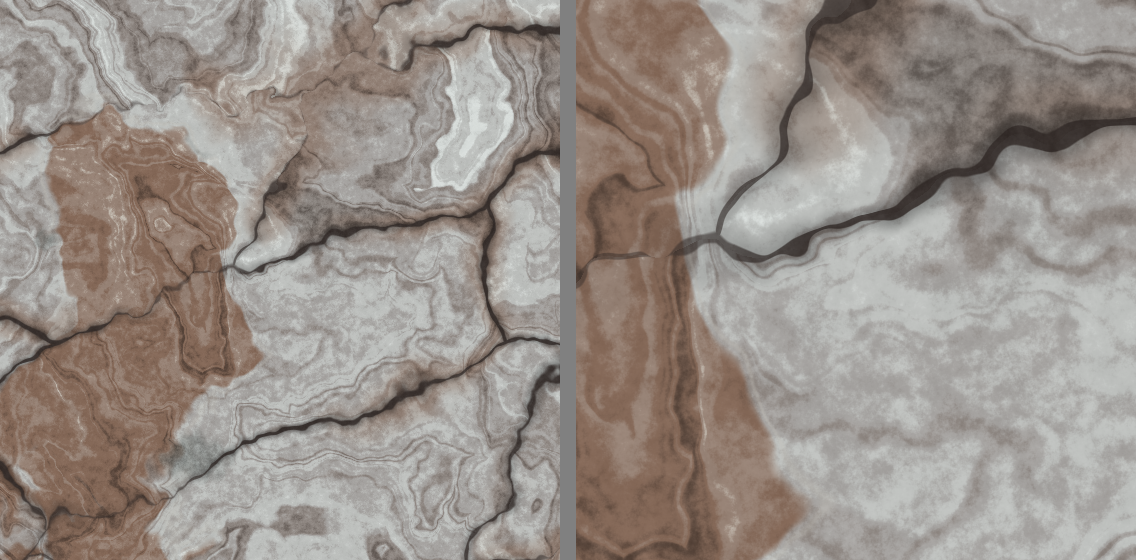
Left, the full canvas; right, a detail of the centre.
Give the GLSL for this texture, as a WebGL 1 fragment shader.

```glsl
precision highp float;
// Polished banded stone: pale grey and rust layers folded around growth centres.
// Warped, slanted Voronoi cells give the dark seams; contours of a distance field
// bent by noise give the layers, which are tinted through two colour ramps.

uniform vec2 u_resolution;

const vec2 CELL_SCALE = vec2(1.3, 3.6);   // cells per canvas side, along and across
const float SEAM_SLANT = 0.36;

float hash(vec2 p) {
  vec3 q = fract(p.xyx * 0.1031);
  q += dot(q, q.yzx + 33.33);
  return fract((q.x + q.y) * q.z);
}

vec2 hash2(vec2 p) {
  return vec2(hash(p), hash(p + 71.7));
}

float noise(vec2 p) {
  vec2 i = floor(p), f = fract(p);
  f = f * f * f * (f * (f * 6.0 - 15.0) + 10.0);
  float low = mix(hash(i), hash(i + vec2(1.0, 0.0)), f.x);
  float high = mix(hash(i + vec2(0.0, 1.0)), hash(i + 1.0), f.x);
  return mix(low, high, f.y);
}

float fbm(vec2 p, float gain) {
  float sum = 0.0, total = 0.0, amp = 1.0;
  for (int i = 0; i < 5; i++) {
    sum += amp * noise(p);
    total += amp;
    amp *= gain;
    p = mat2(0.8, 0.6, -0.6, 0.8) * p * 2.03 + 19.1;
  }
  return sum / total;
}

// Rounded lobes meeting in sharp creases
float billow(vec2 p) {
  return abs(2.0 * noise(p) - 1.0) + 0.5 * abs(2.0 * noise(p * 2.1 + 8.3) - 1.0);
}

vec2 rotate(vec2 p, float angle) {
  float c = cos(angle), s = sin(angle);
  return vec2(c * p.x + s * p.y, c * p.y - s * p.x);
}

// Voronoi cell of p * scale: xy = offset to its centre and z = distance to its
// border, both in canvas units; w = cell id
vec4 cell(vec2 p, vec2 scale) {
  p *= scale;
  vec2 base = floor(p), nearest = vec2(0.0), id = vec2(0.0);
  float best = 9.0, border = 9.0;
  for (int j = -1; j <= 1; j++) for (int i = -1; i <= 1; i++) {
    vec2 k = base + vec2(i, j);
    vec2 d = k + 0.1 + 0.8 * hash2(k + 40.0) - p;
    if (dot(d, d) < best) { best = dot(d, d); nearest = d; id = k; }
  }
  for (int j = -2; j <= 2; j++) for (int i = -2; i <= 2; i++) {
    vec2 k = id + vec2(i, j);
    vec2 d = k + 0.1 + 0.8 * hash2(k + 40.0) - p;
    vec2 gap = d - nearest;
    if (dot(gap, gap) > 0.0001)
      border = min(border, dot(0.5 * (d + nearest), gap) / length(gap * scale));
  }
  return vec4(nearest / scale, border, hash(id + 5.0));
}

// Stack of broad, medium and fine layers along the growth depth
float layers(float depth, float seed) {
  return 0.40 * noise(vec2(depth * 24.0, seed)) + 0.34 * noise(vec2(depth * 62.0, seed + 9.0))
       + 0.26 * noise(vec2(depth * 130.0, seed + 23.0));
}

// Thin lines where a layer sequence crosses its middle value
float hairline(float depth, float seed) {
  return smoothstep(0.16, 0.02, abs(noise(vec2(depth, seed)) - 0.5));
}

vec3 greyRamp(float t) {
  vec3 c = mix(vec3(0.40, 0.365, 0.345), vec3(0.56, 0.53, 0.51), smoothstep(0.02, 0.34, t));
  c = mix(c, vec3(0.65, 0.64, 0.63), smoothstep(0.30, 0.54, t));
  c = mix(c, vec3(0.74, 0.75, 0.74), smoothstep(0.54, 0.76, t));
  return mix(c, vec3(0.84, 0.86, 0.85), smoothstep(0.82, 1.1, t));
}

vec3 rustRamp(float t) {
  vec3 c = mix(vec3(0.34, 0.27, 0.23), vec3(0.52, 0.41, 0.345), smoothstep(0.0, 0.42, t));
  c = mix(c, vec3(0.59, 0.51, 0.46), smoothstep(0.45, 0.72, t));
  return mix(c, vec3(0.75, 0.72, 0.68), smoothstep(0.76, 0.98, t));
}

void main() {
  vec2 p = gl_FragCoord.xy / u_resolution.y;
  float pixel = 1.0 / u_resolution.y;

  // Fold the plane, then split it into slanted cells
  vec2 bend = vec2(fbm(p * 4.0 + 3.0, 0.5), fbm(p * 4.0 + 31.0, 0.5)) - 0.5;
  vec2 q = p + 0.24 * bend;
  vec4 c = cell(rotate(q, SEAM_SLANT), CELL_SCALE);
  float lobes = billow(q * 8.0);

  // Growth depth and its layering
  float depth = 0.65 * length(c.xy) + 0.5 * fbm(q * 2.8 + c.w * 17.0, 0.36) + 0.05 * lobes;
  float seed = floor(c.w * 50.0);
  float cloud = fbm(p * 7.0 + 60.0, 0.6) - 0.5;
  float grain = fbm(p * 80.0, 0.75) - 0.5;
  float tone = 0.59 + 1.25 * (layers(depth, seed) - 0.5) + 0.30 * cloud + 0.42 * grain;
  tone += 0.16 * hairline(depth * 34.0, seed + 3.0) - 0.20 * hairline(depth * 27.0, seed + 41.0);

  // Rust gathers left of centre, with faint patches along the seams
  float heart = 0.74 - length((q - vec2(0.22, 0.38)) / vec2(0.30, 0.46));
  heart += 1.1 * (fbm(q * 4.5 + 12.0, 0.45) - 0.5) + 0.14 * (lobes - 0.6);
  float rust = smoothstep(-0.03, 0.03, heart);
  float seamPatch = smoothstep(0.55, 0.72, noise(q * 4.0 + 80.0)) * smoothstep(0.06, 0.01, c.z);
  rust = max(rust, 0.6 * seamPatch);
  vec3 color = mix(greyRamp(tone), rustRamp(tone - 0.05), rust);

  // Pale rim around the rust and a few slate pockets
  color = mix(color, vec3(0.75, 0.74, 0.71), 0.35 * smoothstep(0.035, 0.0, abs(heart + 0.06)));
  float slate = smoothstep(0.70, 0.78, fbm(q * 5.0 + 140.0, 0.4)) * smoothstep(0.7, 0.2, p.x);
  color = mix(color, vec3(0.41, 0.43, 0.42) + 0.3 * grain, 0.7 * slate);

  // Dark seams with a stained halo, swelling and thinning on their way
  float seam = c.z + 0.005 * (noise(p * 60.0) - 0.5);
  float strength = smoothstep(0.25, 0.70, noise(p * 3.5 + 200.0));
  float width = mix(0.0006, 0.0042, strength);
  color *= 1.0 - 0.34 * strength * smoothstep(0.022, 0.0, seam);
  float line = 1.0 - smoothstep(width - pixel, width + 1.5 * pixel, seam);
  color = mix(color, vec3(0.20, 0.17, 0.16), line * mix(0.40, 0.88, strength));

  gl_FragColor = vec4(color + 0.08 * grain, 1.0);
}
```
